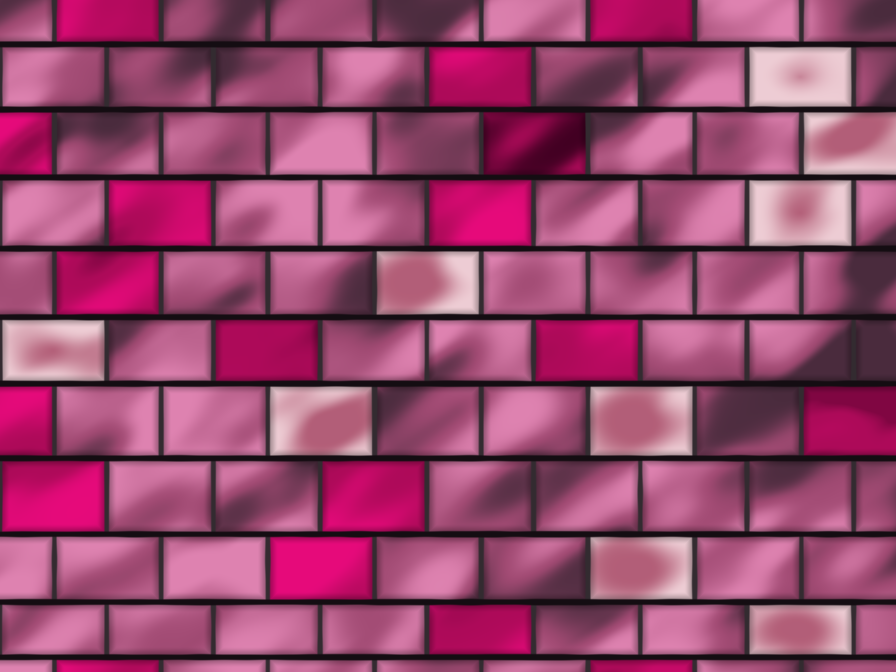
Write a Shadertoy shader that draws this pattern.

```glsl
float hash(vec2 p) {
    vec3 q = fract(p.xyx * 0.1031);
    q += dot(q, q.yzx + 33.33);
    return fract((q.x + q.y) * q.z);
}

float noise(vec2 p) {
    vec2 cell = floor(p), f = fract(p);
    f = f * f * (3.0 - 2.0 * f);
    return mix(mix(hash(cell), hash(cell + vec2(1, 0)), f.x),
               mix(hash(cell + vec2(0, 1)), hash(cell + vec2(1, 1)), f.x), f.y);
}

// Soft diagonal streaks, stretched along the rising direction
float streaks(vec2 p) {
    vec2 q = vec2(dot(p, vec2(0.82, 0.57)), dot(p, vec2(-0.57, 0.82)));
    return 0.65 * noise(q * vec2(6.0, 16.0) + 40.0)
         + 0.35 * noise(q * vec2(11.0, 25.0) + 90.0);
}

vec3 roseGlaze(float tone) {
    vec3 c = mix(vec3(0.29, 0.17, 0.24), vec3(0.63, 0.29, 0.45), smoothstep(0.0, 0.5, tone));
    return mix(c, vec3(0.87, 0.51, 0.69), smoothstep(0.42, 1.0, tone));
}

vec3 crimsonGlaze(float tone, float depth) {
    vec3 c = mix(vec3(0.25, 0.0, 0.13), vec3(0.68, 0.04, 0.35), smoothstep(0.0, 0.45, tone - depth));
    return mix(c, vec3(0.90, 0.04, 0.48), smoothstep(0.45, 1.0, tone - depth));
}

vec3 paleGlaze(float tone, vec2 local) {
    float rim = length(local - 0.5) + 0.6 * (tone - 0.5);
    return mix(vec3(0.70, 0.37, 0.47), vec3(0.93, 0.80, 0.83), smoothstep(0.05, 0.65, rim));
}

void mainImage(out vec4 fragColor, in vec2 fragCoord) {
    vec2 uv = fragCoord / iResolution.y;
    float pixel = 1.0 / iResolution.y;

    // Courses of uneven height
    float joints[10] = float[10](0.022, 0.104, 0.205, 0.318, 0.429,
                                 0.528, 0.630, 0.736, 0.837, 0.934);
    float row = 0.0, low = -0.066, high = 1.022;
    for (int i = 0; i < 10; i++) {
        if (uv.y > joints[i]) {
            row += 1.0;
            low = joints[i];
        } else {
            high = min(high, joints[i]);
        }
    }

    // Running bond: alternate courses shift by half a brick
    float width = 0.1588;
    float x = uv.x / width + 0.49 * (1.0 - mod(row, 2.0));
    vec2 id = vec2(floor(x), mod(row, 10.0));
    vec2 local = vec2(fract(x), (uv.y - low) / (high - low));
    float sideDist = min(local.x, 1.0 - local.x) * width;
    float bedDist = min(uv.y - low, high - uv.y);

    // Streaked shading, with broad dark patches and a dim right side
    vec2 shift = 0.05 * vec2(hash(id + 3.0), hash(id + 17.0));
    float tone = smoothstep(0.08, 0.90, streaks(uv + shift));
    tone += 0.4 * (noise(uv * 4.0 + 7.0) - 0.5) + 0.12 * (hash(id + 29.0) - 0.5);
    tone -= 0.35 * smoothstep(1.15, 1.36, uv.x);
    tone = clamp(tone + 0.04, 0.0, 1.0);

    // Evenly spread accent bricks among the rose ones
    float kind = fract(id.x * 0.618 + hash(vec2(id.y, 5.0)) + 0.15 * hash(id + 11.0));
    vec3 color = roseGlaze(tone);
    if (kind < 0.12) color = crimsonGlaze(0.25 + 0.75 * tone, 0.3 * step(0.7, hash(id + 41.0)));
    else if (kind > 0.85) color = paleGlaze(tone, local);

    // Shaded brick edges
    float edge = min(sideDist, bedDist);
    color *= mix(0.72, 1.0, smoothstep(0.002, 0.016, edge));

    // Grey upright joints under nearly black bed joints, slightly worn
    float soft = max(0.0016, pixel);
    float wear = 0.0012 * (noise(uv * 30.0) - 0.5);
    float upright = 1.0 - smoothstep(0.0036 - soft, 0.0036 + soft, sideDist + wear);
    float bed = 1.0 - smoothstep(0.0043 - soft, 0.0043 + soft, bedDist + wear);
    color = mix(color, vec3(0.20, 0.17, 0.19), upright);
    color = mix(color, vec3(0.08, 0.05, 0.07), bed);

    fragColor = vec4(color, 1.0);
}
```
